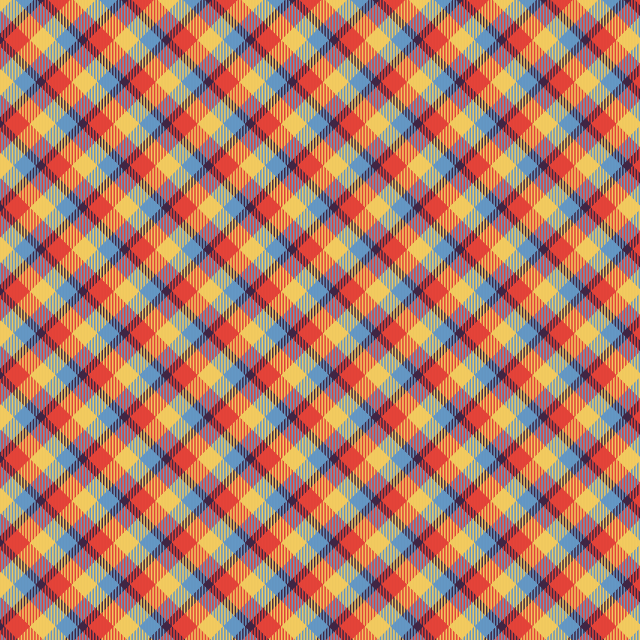
Give the GLSL for this pattern, as a three.js fragment shader.

```glsl
// Diagonal plaid: the same four-colour stripe sequence runs along both diagonals.
// Where two stripes cross, a twill of fine upright lines alternates their colours,
// so equal colours form solid diamonds and unequal ones form hatched diamonds.

varying vec2 vUv;

const float REPEAT = 0.1309;                 // width and height of one diamond repeat
const vec2 CROSSING = vec2(0.4566, 0.6103);  // centre of one dark crossing
const float TWILL_LINES = 28.0;              // hatch lines per repeat
const float RIB_SHADE = 0.018;               // faint relief of the threads

const vec3 DARK = vec3(0.25, 0.145, 0.265);
const vec3 RED = vec3(0.89, 0.26, 0.22);
const vec3 YELLOW = vec3(0.945, 0.79, 0.37);
const vec3 BLUE = vec3(0.39, 0.59, 0.765);

// Antialiased step, with the filter width in units of x
float softStep(float edge, float x, float width) {
  return clamp((x - edge) / width + 0.5, 0.0, 1.0);
}

// Stripe sequence over one unit; the dark stripe is centred on whole numbers
vec3 stripeColor(float position, float width) {
  float t = fract(position);
  vec3 color = mix(DARK, RED, softStep(0.065, t, width));
  color = mix(color, YELLOW, softStep(0.37, t, width));
  color = mix(color, BLUE, softStep(0.675, t, width));
  return mix(color, DARK, softStep(0.935, t, width));
}

// Square wave with equal halves: 0 for weft on top, 1 for warp on top
float twill(float position, float width) {
  float wave = abs(fract(position) - 0.5);
  return softStep(0.25, wave, width);
}

void main() {
  // Diagonal thread axes: crossings fall on whole numbers
  vec2 p = (vUv - CROSSING) / REPEAT;
  vec2 axes = vec2(p.x + p.y, p.x - p.y);
  vec2 edgeWidth = max(fwidth(axes) * 0.6, vec2(0.0001));

  // Both thread sets carry the same stripes
  vec3 warp = stripeColor(axes.x, edgeWidth.x);
  vec3 weft = stripeColor(axes.y, edgeWidth.y);

  // Upright twill lines choose the thread on top
  float line = p.x * TWILL_LINES;
  float over = twill(line, max(fwidth(line), 0.0001));
  vec3 cloth = mix(weft, warp, over);

  // Slight thread relief, also visible in the solid diamonds
  cloth *= 1.0 + RIB_SHADE * (over - 0.5);

  gl_FragColor = vec4(cloth, 1.0);
}
```
